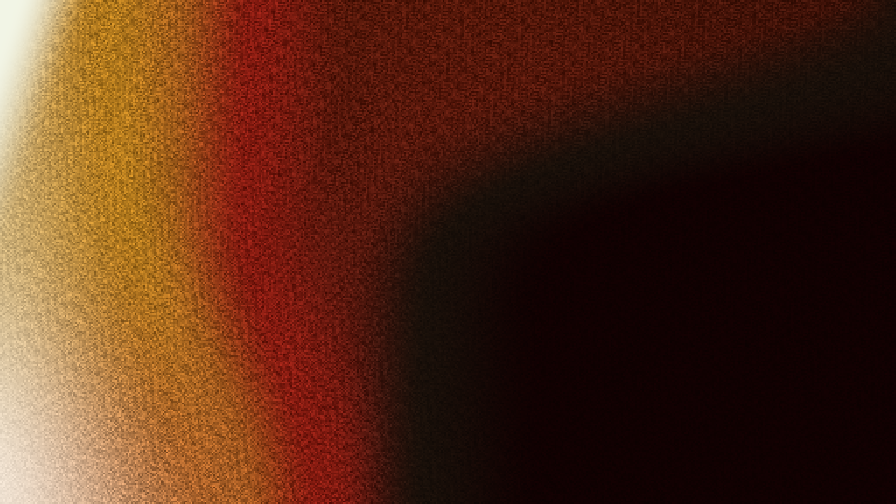
This background is drawn by a Shadertoy shader. Its source:

```glsl
// Grainy warm gradient: white and gold light at left, a red band, and a curved fall into black

float hash(vec2 p) {
    return fract(sin(dot(p, vec2(127.1, 311.7))) * 43758.5453);
}

void mainImage(out vec4 fragColor, in vec2 fragCoord) {
    vec2 uv = fragCoord / iResolution.xy;
    float x = uv.x;
    float down = 1.0 - uv.y;

    // Centre lines of the bands, bending as they descend
    float goldLine = 0.12 + 0.13 * down * down;
    float redLine = 0.265 + 0.085 * smoothstep(0.4, 1.0, down) + 0.015 * uv.y * uv.y;

    // Distance across the curved shadow edge
    float bulge = 0.55 * exp(-down * down / 0.0676);
    float slope = 1.78 * bulge * 2.0 * down / 0.0676;
    float shade = (x - 0.438 - bulge) / sqrt(1.0 + slope * slope);

    // Cream fading into gold
    vec3 cream = mix(vec3(0.80, 0.69, 0.47), vec3(0.94, 0.89, 0.83), smoothstep(0.4, 1.0, down));
    vec3 gold = mix(vec3(0.69, 0.47, 0.11), vec3(0.66, 0.37, 0.15), smoothstep(0.4, 1.0, down));
    vec3 col = mix(cream, gold, smoothstep(-0.02, goldLine, x));

    // Gold through orange to the red band, then brown
    col = mix(col, vec3(0.60, 0.31, 0.10), smoothstep(goldLine, redLine - 0.04, x));
    col = mix(col, vec3(0.51, 0.10, 0.06), smoothstep(redLine - 0.08, redLine + 0.005, x));
    vec3 brown = mix(vec3(0.33, 0.09, 0.035), vec3(0.36, 0.09, 0.06), down);
    col = mix(col, brown, smoothstep(redLine, redLine + 0.12, x));
    col *= 1.0 - 0.3 * smoothstep(0.5, 1.0, x);

    // Olive shadow rim sinking into deep maroon black
    col = mix(col, vec3(0.095, 0.06, 0.035), smoothstep(-0.065, 0.04, shade));
    col = mix(col, vec3(0.065, 0.004, 0.006), smoothstep(0.02, 0.17, shade));

    // White glow in the upper left corner
    float glow = 1.0 - smoothstep(-0.045, 0.04, x - 0.065 + 0.2 * down);
    col = mix(col, vec3(0.95, 0.96, 0.90), glow);

    // Film grain, strongest in the midtones
    vec2 cell = floor(fragCoord / iResolution.y * 288.0);
    float grain = hash(cell) + hash(cell + 57.3) - 1.0;
    float strength = 0.32 * (1.0 - smoothstep(0.35, 0.95, col.g));
    col *= 1.0 + grain * strength;
    col += grain * 0.035 * smoothstep(0.08, 0.3, col.r) * (1.0 - glow);

    fragColor = vec4(clamp(col, 0.0, 1.0), 1.0);
}
```
